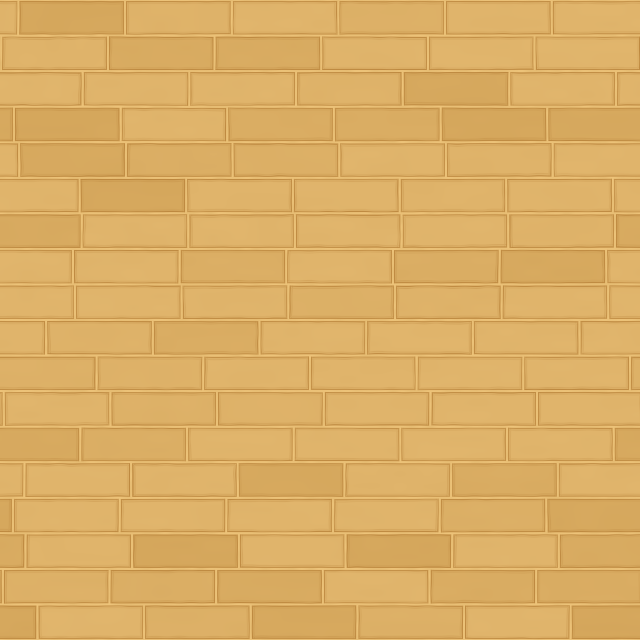
Write a WebGL 2 fragment shader that draws this texture.

```glsl
#version 300 es
precision highp float;
// Sandy brick wall: 18 courses of 6 long bricks, each course shifted at random.
// Every brick takes a hashed tone; its four sides get a brown outline of uneven
// width and a fainter, slightly tilted bevel line, with pale joints between.
uniform vec2 u_resolution;
out vec4 outColor;

const vec2 GRID = vec2(6.0, 18.0);

float hash(vec2 p) {
    vec3 q = fract(vec3(p.xyx) * 0.1031);
    q += dot(q, q.yzx + 33.33);
    return fract((q.x + q.y) * q.z);
}

float noise(vec2 p) {
    vec2 i = floor(p), f = fract(p);
    f = f * f * (3.0 - 2.0 * f);
    return mix(mix(hash(i), hash(i + vec2(1, 0)), f.x),
               mix(hash(i + vec2(0, 1)), hash(i + vec2(1, 1)), f.x), f.y);
}

// Soft-edged stroke of the given half width around distance zero
float stroke(float dist, float halfWidth, float soft) {
    return 1.0 - smoothstep(halfWidth - soft, halfWidth + soft, abs(dist));
}

void main() {
    vec2 uv = gl_FragCoord.xy / u_resolution;
    float pixel = 1.0 / min(u_resolution.x, u_resolution.y);
    float soft = max(0.6 * pixel, 0.0005);

    // Brick layout, wrapping at the canvas sides
    vec2 cell = uv * GRID;
    float course = floor(cell.y);
    cell.x += hash(vec2(course * 3.0 + 5.0, 41.0));
    vec2 id = vec2(mod(floor(cell.x), GRID.x), course);
    vec2 local = fract(cell);
    vec2 size = 1.0 / GRID;

    // Distances to left, bottom, right and top, with position along each side
    vec4 sides = vec4(local * size, (1.0 - local) * size);
    vec4 along = local.yxyx;
    vec4 reach = along * size.yxyx;

    float inside = 1.0, outline = 0.0, bevel = 0.0, shade = 0.0;
    for (int k = 0; k < 4; k++) {
        vec2 seed = id * 7.0 + vec2(float(k) * 53.0 + 11.0, float(k) * 29.0);
        float tilt = (hash(seed) - 0.5) * (along[k] - 0.5);
        float wobble = noise(vec2(reach[k] * 55.0, hash(seed + 3.0) * 90.0));
        float edge = sides[k] - 0.0013 - 0.0006 * wobble - 0.0007 * tilt;
        inside *= smoothstep(-soft, soft, edge);

        // Outline swells and thins along the side
        float width = 0.0006 + 0.0006 * wobble;
        float strength = 0.65 + 0.35 * hash(seed + 9.0);
        outline = max(outline, strength * stroke(edge - 0.0008, width, soft));

        // Bevel line drifts towards and away from the outline
        float inset = edge - 0.0036 - 0.0030 * tilt - 0.0008 * wobble;
        float fade = 0.15 + 0.45 * hash(seed + 15.0) * (0.5 + wobble);
        bevel = max(bevel, fade * stroke(inset, 0.0005, soft * 1.5));
        shade = max(shade, 1.0 - smoothstep(0.001, 0.006, edge));
    }

    // Brick face: mostly light, some darker, with a faint mottle
    float tone = smoothstep(0.50, 0.97, hash(id * 5.0 + vec2(19.0, 67.0)));
    vec3 face = mix(vec3(0.878, 0.706, 0.420), vec3(0.836, 0.655, 0.362), tone);
    face += 0.008 * (noise(uv * vec2(24.0, 54.0)) - 0.5);

    // Shading and lines over the face, then the joints around it
    vec3 brown = vec3(0.73, 0.52, 0.235);
    vec3 color = mix(face, brown, 0.16 * shade);
    color = mix(color, brown, 0.55 * bevel);
    color = mix(color, brown, 0.9 * outline);
    vec3 joint = vec3(0.93, 0.765, 0.475);
    joint -= 0.03 * noise(uv * vec2(70.0, 90.0));
    outColor = vec4(mix(joint, color, inside), 1.0);
}
```
